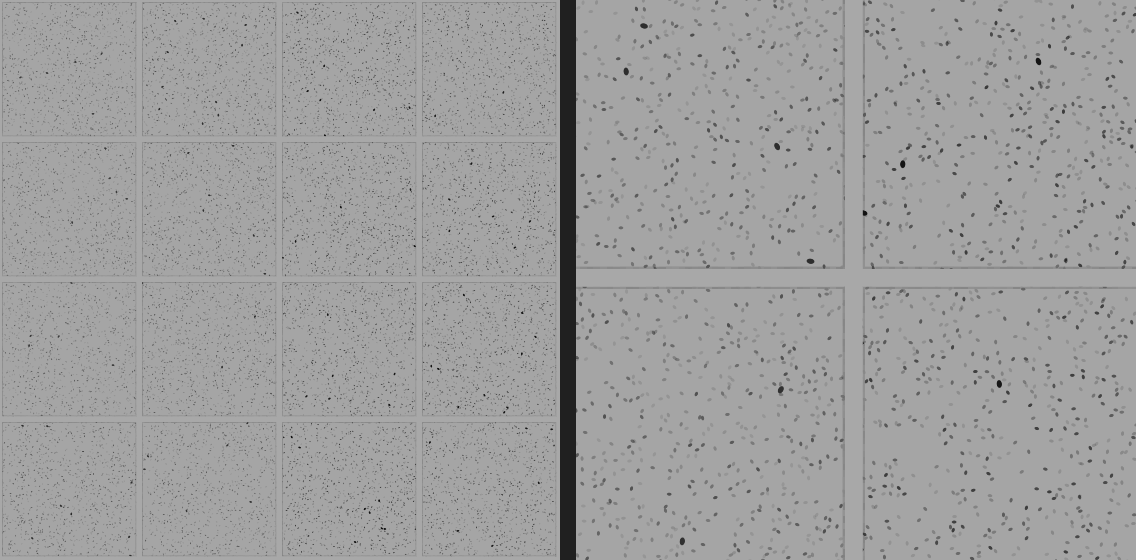
Left, the full canvas; right, a detail of the centre.
Reproduce this texture procedurally as a WebGL 1 fragment shader.

```glsl
precision highp float;

uniform vec2 u_resolution;

const float TAU = 6.2832;

// Layout, in canvas widths
const float TILES = 4.0;
const vec2 GROUT_SHIFT = vec2(-0.0013, 0.0013);
const float GROUT_WIDTH = 0.0106;
const float EDGE_WIDTH = 0.0014;

// Specks
const float SPECK_CELLS = 256.0;
const float SPECK_DENSITY = 0.27;
const float SPECK_RADIUS = 0.0009;
const float SPECK_STRETCH = 1.5;
const float SPECK_FAINT = 0.10;
const float SPECK_STRONG = 0.58;
const float BOLD_SHARE = 0.006;
const float COLUMN_CONTRAST = 0.17;
const float TILE_CONTRAST = 0.12;

// Colours
const vec3 TILE_COLOR = vec3(0.648);
const vec3 GROUT_COLOR = vec3(0.660);
const vec3 EDGE_COLOR = vec3(0.520);

vec4 hash4(vec2 p) {
  vec4 q = fract(p.xyxy * vec4(0.1031, 0.1030, 0.0973, 0.1099));
  q += dot(q, q.wzxy + 33.33);
  return fract((q.xxyz + q.yzzw) * q.zywx);
}

// Darkness of small, randomly turned flecks, one at most per cell
float specks(vec2 uv, float pixel) {
  vec2 cell = floor(uv * SPECK_CELLS);
  float light = 1.0;
  for (int j = -1; j <= 1; j++) {
    for (int i = -1; i <= 1; i++) {
      vec2 id = cell + vec2(float(i), float(j));
      vec4 rnd = hash4(id + 17.0);
      float present = step(rnd.w, SPECK_DENSITY);
      float bold = step(1.0 - BOLD_SHARE, rnd.z);

      // Reuse the presence value as a turn of the fleck
      float angle = TAU * rnd.w / SPECK_DENSITY;
      vec2 axis = vec2(cos(angle), sin(angle));
      vec2 offset = uv - (id + rnd.xy) / SPECK_CELLS;
      vec2 local = vec2(dot(offset, axis) / SPECK_STRETCH,
                        dot(offset, vec2(-axis.y, axis.x)));

      float radius = SPECK_RADIUS * (1.0 + 0.7 * bold);
      float dist = length(local) - radius;
      float cover = 1.0 - smoothstep(-0.5 * pixel, 0.5 * pixel, dist);
      float depth = mix(SPECK_FAINT, SPECK_STRONG, rnd.z * rnd.z) + 0.2 * bold;
      light *= 1.0 - present * cover * depth;
    }
  }
  return 1.0 - light;
}

void main() {
  vec2 uv = gl_FragCoord.xy / u_resolution;
  float pixel = 1.0 / min(u_resolution.x, u_resolution.y);

  // Square tile, negative distance inside
  vec2 grid = (uv - GROUT_SHIFT) * TILES;
  vec2 tile = floor(grid);
  vec2 p = abs(fract(grid) - 0.5) / TILES;
  float dist = max(p.x, p.y) - 0.5 * (1.0 / TILES - GROUT_WIDTH);
  float inside = 1.0 - smoothstep(-0.5 * pixel, 0.5 * pixel, dist);

  // Speck contrast differs by column and by tile
  float column = (tile.x + 0.5) / TILES;
  float contrast = 1.0 - COLUMN_CONTRAST * sin(TAU * column)
                 + TILE_CONTRAST * (hash4(tile + 5.0).x - 0.5);
  vec3 surface = TILE_COLOR * (1.0 - min(contrast * specks(uv, pixel), 0.9));
  vec3 color = mix(GROUT_COLOR, surface, inside);

  // Thin, unevenly worn line around each tile
  float edgeDist = abs(dist + 0.5 * EDGE_WIDTH) - 0.5 * EDGE_WIDTH;
  float edge = 1.0 - smoothstep(-0.5 * pixel, 0.5 * pixel, edgeDist);
  float wear = 0.55 + 0.45 * hash4(floor(uv * SPECK_CELLS) + 91.0).y;
  color = mix(color, min(color, EDGE_COLOR), edge * wear);

  gl_FragColor = vec4(color, 1.0);
}
```
